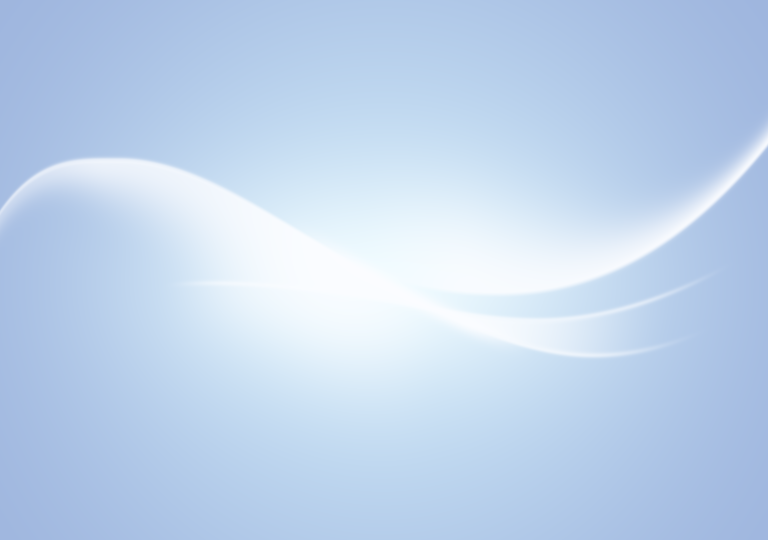
A Shadertoy shader for this background:

```glsl
const vec3 EDGE_BLUE = vec3(0.62, 0.71, 0.87);
const vec3 SKY_BLUE = vec3(0.765, 0.865, 0.95);
const vec3 GLOW_WHITE = vec3(0.94, 0.985, 1.0);
const vec3 SILK_WHITE = vec3(0.985, 0.99, 1.0);

// Cubic through two knots, each holding x, height and slope
float hermite(float x, vec3 a, vec3 b) {
    float span = b.x - a.x;
    float t = clamp((x - a.x) / span, 0.0, 1.0);
    float s = 1.0 - t;
    return s * s * ((1.0 + 2.0 * t) * a.y + t * span * a.z)
         + t * t * ((1.0 + 2.0 * s) * b.y - s * span * b.z);
}

float mainCurve(float x) {
    vec3 crest = vec3(0.154, 0.704, 0.0);
    vec3 middle = vec3(0.40, 0.563, -0.85);
    vec3 trough = vec3(0.775, 0.342, 0.0);
    if (x < crest.x) return hermite(x, vec3(0.0, 0.607, 2.0), crest);
    if (x < middle.x) return hermite(x, crest, middle);
    if (x < trough.x) return hermite(x, middle, trough);
    return hermite(x, trough, vec3(0.95, 0.41, 0.75));
}

float innerCurve(float x) {
    vec3 middle = vec3(0.45, 0.456, -0.2);
    vec3 trough = vec3(0.70, 0.407, 0.0);
    if (x < middle.x) return hermite(x, vec3(0.21, 0.472, 0.12), middle);
    if (x < trough.x) return hermite(x, middle, trough);
    return hermite(x, trough, vec3(0.96, 0.517, 0.8));
}

float wingCurve(float x) {
    vec3 trough = vec3(0.65, 0.454, 0.0);
    if (x < trough.x) return hermite(x, vec3(0.46, 0.513, -0.7), trough);
    return hermite(x, trough, vec3(1.0, 0.732, 1.75));
}

// Fades in between a and b, then out between c and d
float window(float x, float a, float b, float c, float d) {
    return smoothstep(a, b, x) * (1.0 - smoothstep(c, d, x));
}

float bell(float d, float width) {
    return exp(-d * d / (width * width));
}

// Crisp on one side of a curve, feathered on the other
float sheet(float d, float width, float softness) {
    return smoothstep(-softness, softness, d) * bell(max(d, 0.0), width);
}

vec3 backdrop(vec2 p, float aspect) {
    float radius = length((p - vec2(0.5, 0.47)) * vec2(aspect, 1.0));
    vec3 color = mix(SKY_BLUE, EDGE_BLUE, smoothstep(0.1, 0.95, radius));
    float glow = bell(length((p - vec2(0.49, 0.48)) / vec2(0.25, 0.2)), 1.0);
    return mix(color, GLOW_WHITE, glow);
}

vec3 veil(vec3 color, float opacity) {
    return mix(color, SILK_WHITE, clamp(opacity, 0.0, 1.0));
}

void mainImage(out vec4 fragColor, in vec2 fragCoord) {
    vec2 p = fragCoord / iResolution.xy;
    float x = p.x;
    vec3 color = backdrop(p, iResolution.x / iResolution.y);

    // Signed heights above each curve
    float aboveMain = p.y - mainCurve(x);
    float aboveInner = p.y - innerCurve(x);
    float aboveWing = p.y - wingCurve(x);

    // Left sheet hanging below the main curve
    float hang = mix(0.035, 0.18, smoothstep(0.0, 0.42, x));
    float leftFade = mix(0.45, 0.8, smoothstep(0.0, 0.14, x))
                   * (1.0 - smoothstep(0.4, 0.58, x));
    color = veil(color, sheet(-aboveMain, hang, 0.005) * leftFade);

    // Faint sheet below the inner curve
    float innerFade = 0.3 * window(x, 0.2, 0.34, 0.45, 0.62);
    color = veil(color, sheet(-aboveInner, 0.09, 0.005) * innerFade);

    // Right wing feathering upward
    float lift = mix(0.14, 0.035, smoothstep(0.58, 1.0, x));
    float wingFade = 0.88 * smoothstep(0.46, 0.62, x);
    color = veil(color, sheet(aboveWing, lift, 0.006) * wingFade);

    // Bright band between the main and inner curves
    float top = max(aboveMain, aboveInner);
    float bottom = min(aboveMain, aboveInner);
    float between = smoothstep(-0.007, 0.007, top)
                  * smoothstep(-0.007, 0.007, -bottom);
    color = veil(color, between * 0.85 * window(x, 0.22, 0.48, 0.62, 0.88));
    color = veil(color, 0.9 * bell(aboveMain, 0.018) * window(x, 0.36, 0.5, 0.6, 0.7));

    // Fine highlights along the curves
    float mainLine = 0.6 * window(x, -0.1, 0.05, 0.2, 0.4)
                   + 0.65 * window(x, 0.56, 0.68, 0.74, 0.93);
    float innerLine = 0.55 * window(x, 0.21, 0.3, 0.82, 0.96);
    float wingLine = 0.5 * smoothstep(0.58, 0.9, x);
    color = veil(color, mainLine * bell(aboveMain, 0.005));
    color = veil(color, innerLine * bell(aboveInner, 0.005));
    color = veil(color, wingLine * bell(aboveWing - 0.005, 0.009));

    fragColor = vec4(color, 1.0);
}
```
